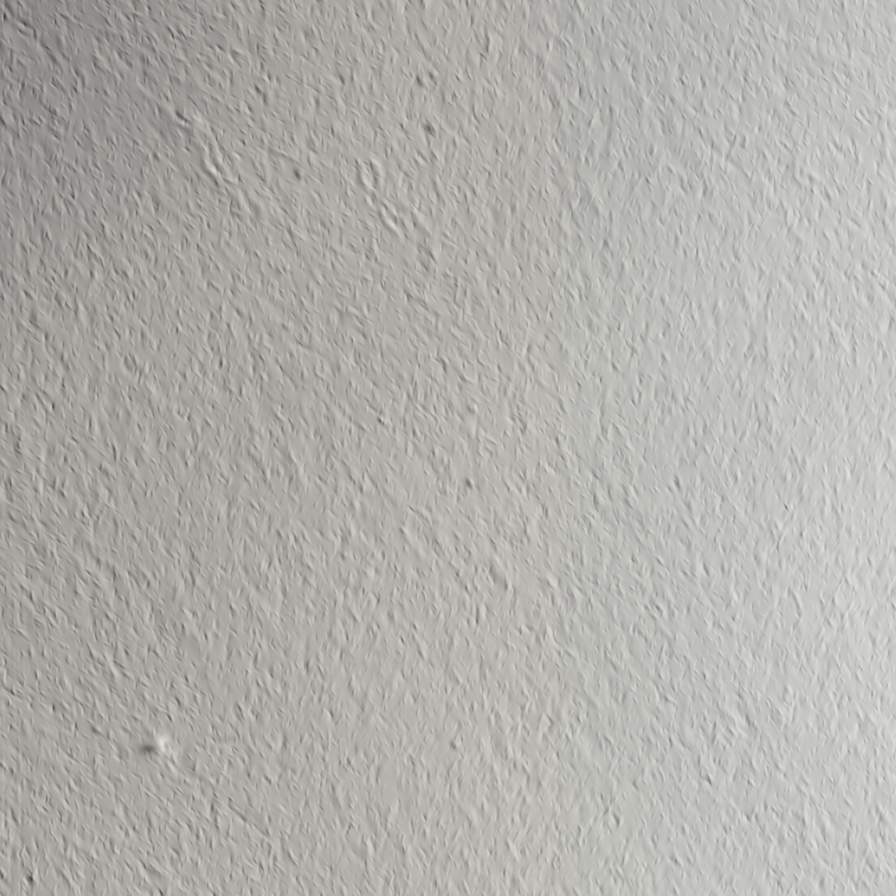
A Shadertoy shader for this texture:

```glsl
vec3 hash3(vec2 p) {
    vec3 q = fract(p.xyx * vec3(0.1031, 0.1030, 0.0973));
    q += dot(q, q.yxz + 33.33);
    return fract((q.xxy + q.yzz) * q.zyx);
}

// Slope toward the light of sparse, elongated cellular bumps
float grainSlope(vec2 uv, float cells, vec2 light) {
    vec2 p = uv * cells, home = floor(p);
    float slope = 0.0;
    for (int y = -1; y <= 1; y++)
    for (int x = -1; x <= 1; x++) {
        vec2 cell = home + vec2(x, y);
        vec3 rnd = hash3(cell + cells * 3.0);
        vec2 q = p - cell - 0.15 - 0.7 * rnd.xy;
        vec2 site = cell / cells;
        float angle = 1.88 - 0.35 * site.x + 0.25 * site.y + 0.2 * sin(site.x * 9.0 + site.y * 7.0)
                    + 1.2 * (fract(rnd.z * 17.3) - 0.5);
        vec2 along = vec2(cos(angle), sin(angle));
        vec2 across = vec2(-along.y, along.x);
        float a = dot(q, along) / 0.54, b = dot(q, across) / 0.22;
        float facing = a * dot(along, light) / 0.54 + b * dot(across, light) / 0.22;
        float height = 2.0 * rnd.z - 1.0;
        slope += height * abs(height) * 0.55 * facing * exp(-a * a - b * b);
    }
    return slope;
}

// Slope of a wobbly trowel ridge from a to b
float ridgeSlope(vec2 p, vec2 a, vec2 b, float width) {
    vec2 dir = normalize(b - a);
    float t = dot(p - a, dir);
    float wobble = 0.004 * sin(t * 75.0 + a.x * 40.0) + 0.0015 * sin(t * 210.0 + a.y * 60.0);
    float d = (dot(p - a, vec2(-dir.y, dir.x)) + wobble) / width;
    float ends = smoothstep(-0.01, 0.02, t) * smoothstep(-0.01, 0.02, length(b - a) - t);
    return d * exp(-d * d) * ends * (0.7 + 0.3 * sin(t * 110.0 + a.x * 90.0));
}

void mainImage(out vec4 fragColor, in vec2 fragCoord) {
    vec2 uv = fragCoord / iResolution.xy;
    vec2 light = normalize(vec2(1.0, 0.5));

    // Soft light from the right, dim upper left corner
    vec2 glow = (uv - vec2(1.0, 0.52)) * vec2(3.0, 2.0);
    vec2 corner = uv - vec2(0.0, 1.0);
    float shade = 0.645 + 0.13 * uv.x - 0.04 * uv.y;
    shade += 0.035 * exp(-dot(glow, glow)) - 0.06 * exp(-14.0 * dot(corner, corner));
    shade += 0.006 * sin(uv.x * 11.0 + 3.0 * sin(uv.y * 5.0));

    // Plaster grain in four sizes, shadows crisper than highlights
    float relief = 0.040 * grainSlope(uv, 26.0, light)
                 + 0.075 * grainSlope(uv, 52.0, light)
                 + 0.115 * grainSlope(uv + 0.37, 87.0, light)
                 + 0.105 * grainSlope(uv + 0.71, 139.0, light);
    relief -= 2.0 * relief * relief;
    shade += relief * (1.15 - 0.3 * uv.x);

    // Two groups of trowel ridges
    for (int i = 0; i < 3; i++) {
        float k = float(i);
        vec2 left = vec2(0.185 + 0.024 * k, 0.885 - 0.012 * k);
        vec2 right = vec2(0.385 + 0.022 * k, 0.835 - 0.008 * k);
        shade += (0.30 - 0.07 * k) * ridgeSlope(uv, left, left + vec2(0.09, -0.125), 0.005);
        shade += (0.22 - 0.04 * k) * ridgeSlope(uv, right, right + vec2(0.06, -0.11), 0.0045);
    }

    // Ragged pinholes with a lit rim
    for (int i = 0; i < 13; i++) {
        vec3 rnd = hash3(vec2(float(i) * 7.0 + 3.0, 41.0));
        vec2 q = uv - vec2(0.05 + 0.48 * rnd.x, 0.15 + 0.8 * rnd.y);
        float size = 0.0028 + 0.0015 * rnd.z;
        float radius = length(q * vec2(1.2, 0.8) + 0.3 * q.yx) / size;
        shade -= (0.12 + 0.2 * rnd.z) * exp(-radius * radius);
        vec2 rim = (q - 0.005 * light) / size;
        shade += 0.08 * exp(-dot(rim, rim));
    }

    // Chip with its faint blister
    vec2 chip = (uv - vec2(0.176, 0.166)) / vec2(0.014, 0.010);
    float chipEdge = length(chip) + 0.25 * sin(3.0 * atan(chip.y, chip.x) + 1.0);
    shade += 0.45 * dot(chip, light) * exp(-chipEdge * chipEdge * 1.2);
    vec2 blister = (uv - vec2(0.235, 0.153)) / vec2(0.04, 0.022);
    float ring = (length(blister) - 1.0 + 0.15 * sin(blister.x * 6.0)) / 0.2;
    shade -= 0.1 * ring * exp(-ring * ring) * dot(normalize(blister + 0.001), light);

    // Warm grey on the left, cooler toward the light
    vec3 warm = vec3(1.012, 1.0, 0.972);
    vec3 cool = vec3(0.998, 1.004, 0.984);
    vec3 color = shade * mix(warm, cool, smoothstep(0.3, 1.0, uv.x));
    fragColor = vec4(clamp(color, 0.0, 1.0), 1.0);
}
```
